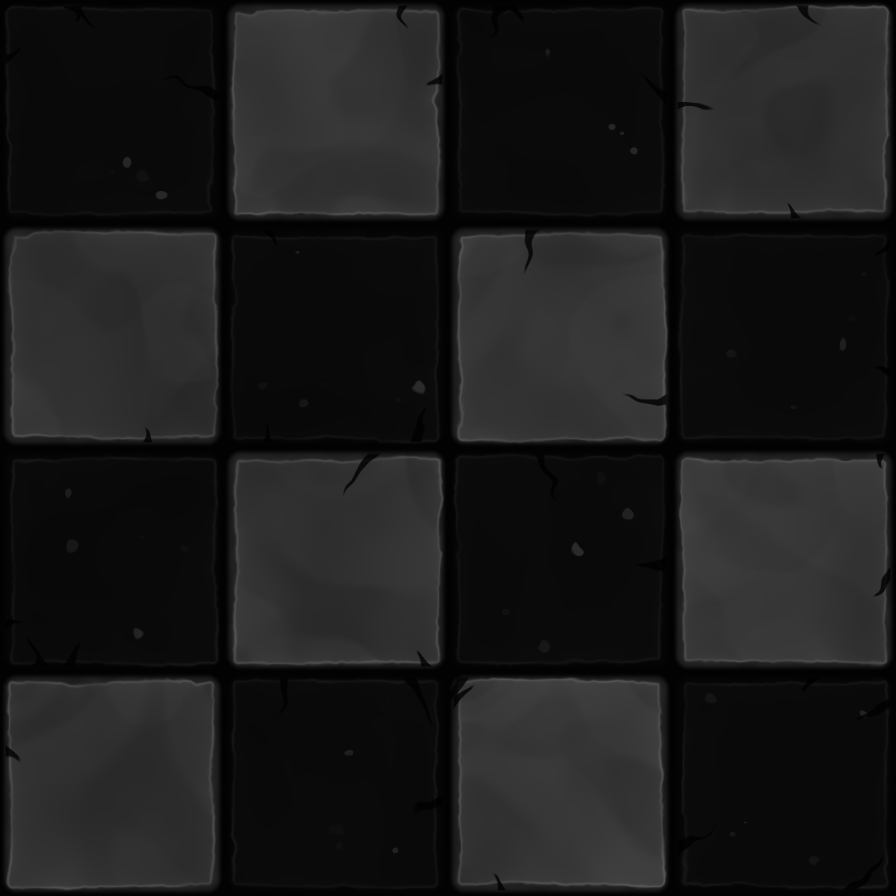
Reproduce this texture procedurally as a three.js fragment shader.

```glsl
// Worn checkerboard of 4 x 4 stone tiles, smoky grey alternating with near black.
// Each cell is a rounded slab holding a face with a ragged, lit rim;
// wrapping noise adds smoke and chips, hashed loops add cracks and flecks.
varying vec2 vUv;

float hash(vec2 p) {
  vec3 h = fract(vec3(p.xyx) * 0.1031);
  h += dot(h, h.yzx + 33.33);
  return fract((h.x + h.y) * h.z);
}

// Value noise; p counts cells and freq is whole, so it wraps over 4 cells
float noise(vec2 p, float freq, float seed) {
  p *= freq;
  vec2 i = floor(p), f = fract(p), period = vec2(4.0 * freq);
  f = f * f * (3.0 - 2.0 * f);
  vec2 a = mod(i, period) + seed * 17.0;
  vec2 b = mod(i + 1.0, period) + seed * 17.0;
  return mix(mix(hash(a), hash(vec2(b.x, a.y)), f.x),
             mix(hash(vec2(a.x, b.y)), hash(b), f.x), f.y);
}

float roundBox(vec2 q, vec2 halfSize, float radius) {
  vec2 d = abs(q) - halfSize + radius;
  return length(max(d, 0.0)) + min(max(d.x, d.y), 0.0) - radius;
}

// Tapered cracks running inward from random points of the tile edge
float cracks(vec2 q, vec2 p, vec2 id) {
  float ink = 0.0;
  for (int k = 0; k < 4; k++) {
    vec2 s = id + vec2(11.0, 23.0) * float(k + 1);
    float side = floor(4.0 * hash(s));
    float way = 1.0 - 2.0 * mod(side, 2.0);
    vec2 inward = side < 2.0 ? vec2(way, 0.0) : vec2(0.0, way);
    float slope = 2.0 * hash(s + 3.1) - 1.0;
    float size = hash(s + 5.7);
    float x = dot(q, inward) + 0.475;
    float y = dot(q, vec2(-inward.y, inward.x)) - 0.86 * (hash(s + 9.3) - 0.5);
    y -= slope * x + 0.05 * (noise(p, 14.0, 4.0) - 0.5);
    float t = x / mix(0.07, 0.28, size * size);
    float width = 0.017 * pow(clamp(1.0 - t, 0.0, 1.0), 2.0) + 0.001;
    float line = 1.0 - smoothstep(width, width + 0.008, abs(y) / sqrt(1.0 + slope * slope));
    line *= smoothstep(-0.05, 0.05, t) * (1.0 - smoothstep(0.75, 1.0, t));
    ink = max(ink, line * step(0.4, hash(s + 13.9)));
  }
  return ink;
}

// Pale mineral flecks of uneven outline
float flecks(vec2 q, vec2 p, vec2 id) {
  float glow = 0.0;
  for (int k = 0; k < 5; k++) {
    vec2 s = id + vec2(31.0, 7.0) * float(k + 1);
    vec2 v = q - 0.78 * (vec2(hash(s), hash(s + 2.3)) - 0.5);
    float size = hash(s + 4.9);
    float radius = mix(0.008, 0.032, size * size);
    float d = length(v * vec2(1.0, mix(0.7, 1.4, hash(s + 6.1))));
    d += 0.025 * (noise(p, 30.0, 6.0) - 0.5) - radius;
    glow = max(glow, (1.0 - smoothstep(-0.005, 0.005, d)) * mix(0.1, 1.0, pow(hash(s + 8.7), 2.0)));
  }
  return glow;
}

// Overlapping wisps from warped noise, 0 to 1
float smoke(vec2 p) {
  vec2 warp = vec2(noise(p, 2.0, 7.0), noise(p, 2.0, 8.0)) - 0.5;
  float soft = noise(p + 0.6 * warp, 2.0, 9.0);
  float wisp = smoothstep(0.42, 0.62, noise(p + 0.9 * warp.yx, 3.0, 10.0));
  float fold = smoothstep(0.5, 0.58, noise(p - 0.8 * warp, 2.0, 11.0));
  return 0.55 * soft + 0.22 * wisp + 0.13 * fold + 0.1 * noise(p, 9.0, 12.0);
}

void main() {
  vec2 p = vUv * 4.0;
  vec2 id = mod(floor(p), 4.0);
  vec2 q = fract(p) - 0.5;
  float pale = 1.0 - mod(id.x + id.y, 2.0);

  // Slab outline, and a face slightly shifted with a ragged edge
  float slab = roundBox(q, vec2(0.489), 0.065);
  vec2 shift = 0.018 * (vec2(hash(id + 41.0), hash(id + 53.0)) - 0.5);
  float ragged = 0.026 * (noise(p, 4.0, 1.0) - 0.5) + 0.012 * (noise(p, 13.0, 2.0) - 0.5);
  float chip = 0.07 * max(noise(p, 9.0, 3.0) - 0.72, 0.0) + 0.006 * noise(p, 40.0, 5.0);
  float face = roundBox(q - shift, vec2(0.458), 0.02) + ragged + chip;
  float inFace = 1.0 - smoothstep(-0.005, 0.005, face);

  // Bevel, darkening outward, and the face tone
  float bevel = mix(0.021, 0.125, pale) * (0.85 + 0.3 * noise(p, 12.0, 13.0));
  bevel *= 0.6 + 0.4 * smoothstep(0.0, 0.035, -slab);
  float cloud = smoke(p);
  float paleTone = mix(0.15, 0.235, cloud) + 0.02 * (hash(id + 61.0) - 0.4);
  float tone = mix(0.030 + 0.012 * cloud, paleTone, pale);
  tone += mix(0.006, 0.025, pale) * exp(min(face, 0.0) / 0.035);
  tone += (1.0 - pale) * 0.13 * flecks(q, p, id);

  // Cracks cut both layers; the lit rim is unevenly worn
  float value = mix(bevel, tone, inFace);
  float rim = exp(-pow(face / 0.007, 2.0)) * (0.35 + 0.75 * noise(p, 7.0, 14.0));
  value += rim * mix(0.05, 0.12, pale);
  value *= 1.0 - 0.8 * cracks(q, p, id);

  // Soft black joint between slabs
  float joint = smoothstep(-0.018, 0.008, slab);
  gl_FragColor = vec4(vec3(mix(value, 0.008, joint)), 1.0);
}
```
